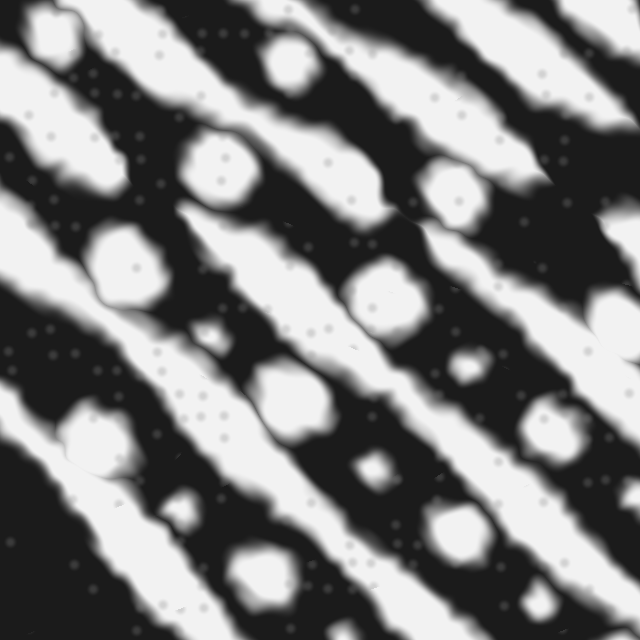
Reproduce this pattern procedurally as a WebGL 1 fragment shader.

```glsl
precision highp float;
// Pale, uneven diagonal bands with rows of round spots between them, on near-black.
// Bands and spots are soft distance fields joined by min(); layered sines roughen
// their edges, and cellular specks add faint wear to both tones.

uniform vec2 u_resolution;

const vec3 DARK = vec3(0.105);
const vec3 PALE = vec3(0.95);
const float SLOPE = 0.8;            // fall of the bands, left to right
const float EDGE_SOFTNESS = 0.017;
const float ROUGHNESS = 0.0045;
const float BAND_HALF_WIDTH = 0.047;
const float WIDTH_SWELL = 0.019;
const float BAND_WANDER = 0.02;
const float GAP_LENGTH = 0.045;
const float SPOT_SPACING = 0.26;
const float SPOT_RADIUS = 0.049;
const float SMALL_RADIUS = 0.023;
const float WEAR_CELLS = 30.0;
const float WEAR_AMOUNT = 0.15;

float hash(vec2 p) {
  return fract(sin(dot(p, vec2(127.1, 311.7))) * 4375.85);
}

// Height where band i meets the left side; spacing widens downward.
float bandStart(float i) {
  return -0.143 + 0.247 * i + 0.0156 * i * i;
}

float bandDistance(vec2 p, float i) {
  float tilt = 0.07 * (max(i, 0.0) - 0.6) * (p.x - 0.5);
  float wander = BAND_WANDER * cos(6.283 * p.x + 1.5 * (i - 1.0));
  float center = bandStart(i) + SLOPE * p.x + tilt + wander;

  // The width swells along the band and pinches shut at one gap.
  float halfWidth = BAND_HALF_WIDTH + 0.003 * i
                  + WIDTH_SWELL * sin(17.0 * p.x - 2.0 + 2.0 * i);
  float gapX = 0.63 - 0.3325 * i - 0.0625 * i * i;
  float fromGap = (p.x - gapX) / GAP_LENGTH;
  halfWidth -= 0.075 * exp(-fromGap * fromGap);
  return (abs(p.y - center) - halfWidth) / sqrt(1.0 + SLOPE * SLOPE);
}

// Slightly oval, with the long axis along the bands.
float spotDistance(vec2 offset, float radius) {
  vec2 q = vec2(offset.x + offset.y, offset.y - offset.x) * 0.7071;
  return length(q * vec2(0.92, 1.08)) - radius;
}

// Large spots alternate with small ones, which appear only lower down.
float spotRow(vec2 p, float row) {
  float start = bandStart(row - 0.5);
  float phase = 0.15 + 0.065 * cos(2.3 * row + 0.9);
  float nearest = 1.0;
  for (int n = 0; n < 4; n++) {
    float k = float(n);
    float x = phase + SPOT_SPACING * k;
    float radius = SPOT_RADIUS + 0.003 * row
                 + 0.008 * sin(1.57 * k + 2.0 * row - 2.9);
    vec2 large = vec2(x, start + SLOPE * x);
    vec2 small = large + 0.5 * SPOT_SPACING * vec2(1.0, SLOPE);
    float smallRadius = mix(-0.03, SMALL_RADIUS, smoothstep(0.35, 0.5, small.y));
    nearest = min(nearest, spotDistance(p - large, radius));
    nearest = min(nearest, spotDistance(p - small, smallRadius));
  }
  return nearest;
}

vec2 roughen(vec2 p) {
  vec2 coarse = sin(p.yx * vec2(47.0, 53.0) + 2.0 * sin(p * 31.0));
  vec2 fine = sin(p.yx * vec2(113.0, 97.0) + 2.0 * sin(p * 71.0));
  return p + ROUGHNESS * (coarse + 0.6 * fine);
}

// One soft speck in some of the cells, thinned out by a slow sine.
float wear(vec2 p) {
  vec2 cell = floor(p * WEAR_CELLS);
  vec2 point = 0.35 + 0.3 * vec2(hash(cell), hash(cell + 19.0));
  float speck = 1.0 - smoothstep(0.05, 0.35, length(fract(p * WEAR_CELLS) - point));
  float patchy = 0.78 + 0.12 * sin(9.0 * p.x + 4.0 * sin(7.0 * p.y));
  return speck * step(patchy, hash(cell + 43.0));
}

void main() {
  vec2 uv = gl_FragCoord.xy / u_resolution;
  uv.y = 1.0 - uv.y;                // work downward from the top
  vec2 p = roughen(uv);

  float d = 1.0;
  for (int n = -3; n <= 3; n++) {
    d = min(d, bandDistance(p, float(n)));
  }
  for (int n = 0; n <= 3; n++) {
    d = min(d, spotRow(p, float(n)));
  }

  // Specks darken the pale areas and lighten the dark ones.
  float tone = 1.0 - smoothstep(-EDGE_SOFTNESS, EDGE_SOFTNESS, d);
  tone += WEAR_AMOUNT * wear(uv) * (1.0 - 2.0 * tone);
  gl_FragColor = vec4(mix(DARK, PALE, tone), 1.0);
}
```
